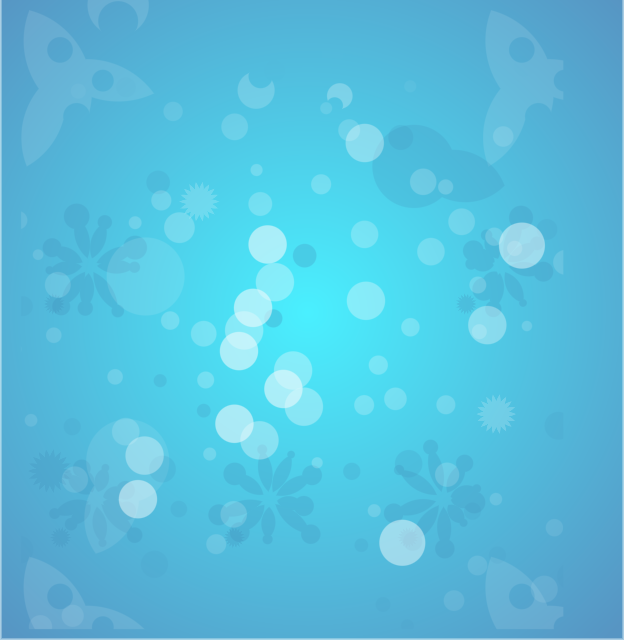
Give the GLSL for this background, as a Shadertoy shader.

```glsl
// Cyan radial glow with pale bubbles, faint rockets, bulbs, suns and dark splashes.
#define GLOW_CENTER vec2(0.482, 0.488)
#define GLOW_REACH 0.69
#define CORE_COLOR vec3(0.29, 0.94, 1.0)
#define RIM_COLOR vec3(0.34, 0.585, 0.765)
#define PALE vec3(0.93, 0.98, 0.99)
#define SHADE vec3(0.25, 0.56, 0.73)
#define TILE vec2(0.723, 0.854)
#define CELL 0.076
#define BUBBLE_RADIUS 0.030

const float TAU = 6.2832;

vec3 hash3(vec2 cell) {
    vec3 k = vec3(dot(cell, vec2(127.1, 311.7)), dot(cell, vec2(269.5, 183.3)),
                  dot(cell, vec2(419.2, 371.9)));
    return fract(sin(k) * 43758.5);
}

float disc(vec2 p, vec2 center, float radius) {
    return length(p - center) - radius;
}

// Pointed lens from a to b with half width w.
float leaf(vec2 p, vec2 a, vec2 b, float w) {
    float halfLen = 0.5 * length(b - a);
    vec2 axis = normalize(b - a), q = p - 0.5 * (a + b);
    float arc = (halfLen * halfLen + w * w) / (2.0 * w);
    float across = abs(dot(q, vec2(-axis.y, axis.x)));
    return length(vec2(across + arc - w, dot(q, axis))) - arc;
}

float sun(vec2 p, vec2 center, float radius) {
    vec2 q = p - center;
    float spike = abs(fract(atan(q.y, q.x) / TAU * 18.0) - 0.5);
    return 0.7 * (length(q) - radius * (0.65 + 0.7 * spike));
}

float moon(vec2 p, vec2 center, vec2 bite, float radius) {
    return max(disc(p, center, radius), -disc(p, center + bite, 0.65 * radius));
}

float bulb(vec2 p, vec2 center, vec2 tip) {
    return min(disc(p, center, 0.065), leaf(p, center, tip, 0.040));
}

float rocket(vec2 p) {
    float d = leaf(p, vec2(0.046, 0.016), vec2(0.135, 0.190), 0.044);
    d = min(d, leaf(p, vec2(0.080, 0.105), vec2(0.241, 0.146), 0.030));
    d = min(d, leaf(p, vec2(0.095, 0.110), vec2(0.042, 0.260), 0.030));
    d = max(d, -disc(p, vec2(0.094, 0.078), 0.020));
    d = max(d, -disc(p, vec2(0.161, 0.126), 0.017));
    return max(d, -disc(p, vec2(0.120, 0.182), 0.021));
}

// Ring of uneven drops, each with a rounded outer end.
float splash(vec2 p, vec2 center, float seed) {
    float d = 1.0;
    for (int i = 0; i < 9; i++) {
        vec3 h = hash3(vec2(float(i), seed));
        float angle = (float(i) + 0.6 * h.x) * TAU / 9.0;
        vec2 dir = vec2(cos(angle), sin(angle));
        vec2 outer = center + dir * mix(0.045, 0.085, h.y);
        d = min(d, leaf(p, center + dir * 0.012, outer, 0.011));
        d = min(d, disc(p, outer, mix(0.006, 0.021, h.z)));
    }
    return d;
}

void paint(inout vec3 color, vec3 tint, float alpha, float d) {
    float edge = 0.8 / iResolution.y;
    color = mix(color, tint, alpha * (1.0 - smoothstep(-edge, edge, d)));
}

void mainImage(out vec4 fragColor, in vec2 fragCoord) {
    // Height is one unit; y runs downward from the top.
    vec2 p = fragCoord / iResolution.xy;
    p = vec2(p.x * 0.977, 1.0 - p.y);
    float glow = length(p - GLOW_CENTER);
    vec3 sky = mix(CORE_COLOR, RIM_COLOR, min(glow / GLOW_REACH, 1.0));
    vec3 color = sky;

    // Rockets repeat at the corners.
    vec2 origin = vec2(0.033, 0.0);
    paint(color, PALE, 0.12, rocket(origin + mod(p - origin, TILE)));

    // Dark splashes: two above, three below, each with a small sun.
    for (int i = 0; i < 5; i++) {
        float k = float(i);
        vec2 c = i < 2 ? vec2(0.140 + 0.645 * k, 0.415)
                       : vec2(0.150 + 0.272 * (k - 2.0), 0.780);
        paint(color, SHADE, 0.26, splash(p, c, k + 3.0));
        paint(color, SHADE, 0.26, sun(p, c + vec2(-0.055, 0.060), 0.016));
    }
    paint(color, SHADE, 0.22, bulb(p, vec2(0.648, 0.260), vec2(0.790, 0.290)));
    paint(color, PALE, 0.10, bulb(p, vec2(0.200, 0.720), vec2(0.150, 0.865)));

    // Suns, moons and the wide faint disc.
    paint(color, SHADE, 0.25, sun(p, vec2(0.078, 0.736), 0.034));
    for (int i = 0; i < 2; i++)
        paint(color, PALE, 0.20, sun(p, vec2(0.312, 0.315) + float(i) * vec2(0.465, 0.332), 0.031));
    paint(color, PALE, 0.20, moon(p, vec2(0.401, 0.141), vec2(0.007, -0.022), 0.029));
    paint(color, PALE, 0.28, moon(p, vec2(0.532, 0.150), vec2(-0.008, 0.015), 0.020));
    paint(color, PALE, 0.13, moon(p, vec2(0.185, 0.008), vec2(0.0, 0.025), 0.048));
    paint(color, PALE, 0.12, disc(p, vec2(0.228, 0.432), 0.061));

    // Scattered small bubbles, clearer near the glow.
    for (int i = 0; i < 9; i++) {
        vec2 cell = floor(p / CELL) + vec2(i % 3 - 1, i / 3 - 1);
        vec3 h = hash3(cell);
        vec2 c = (cell + 0.1 + 0.8 * h.xy) * CELL;
        float present = step(0.4, h.z) * smoothstep(0.08, 0.22, c.y);
        float alpha = present * mix(0.32, 0.10, min(glow * 2.0, 1.0));
        vec3 tint = fract(h.z * 17.0) < 0.25 ? SHADE : PALE;
        paint(color, tint, alpha, disc(p, c, mix(0.008, 0.022, fract(h.z * 7.0))));
    }

    // Bright winding chain through the middle.
    for (int i = 0; i < 10; i++) {
        float k = float(i), t = k / 9.0, flip = cos(0.5 * TAU * k);
        float sway = 0.049 * smoothstep(0.0, 3.0, k) * sin(TAU * (k - 4.6) / 6.0);
        vec2 c = vec2(0.419 + sway - 0.036 * t * flip, 0.382 + 0.306 * pow(t, 0.75));
        paint(color, PALE, 0.47 + 0.11 * flip, disc(p, c, BUBBLE_RADIUS));
    }

    // Wide ring of larger bubbles.
    for (int i = 0; i < 6; i++) {
        float k = float(i), wave = sin(TAU * k / 4.0);
        float angle = TAU * k / 6.0 + 0.908 * pow(sin(TAU * k / 16.0), 3.0);
        vec2 c = vec2(0.456, 0.508) + (0.307 + 0.075 * wave) * vec2(cos(angle), sin(angle));
        paint(color, PALE, 0.36 + 0.13 * wave, disc(p, c, BUBBLE_RADIUS + 0.006 * wave));
    }
    paint(color, PALE, 0.36, disc(p, vec2(0.573, 0.470), BUBBLE_RADIUS));
    paint(color, PALE, 0.50, disc(p, vec2(0.216, 0.780), BUBBLE_RADIUS));

    // Crop the artwork to its panel, then add the thin pale frame.
    vec2 outside = max(vec2(0.033, -1.0) - p, p - vec2(0.882, 0.983));
    paint(color, sky, 1.0, -max(outside.x, outside.y));
    float frame = min(p.x, min(0.977 - p.x, 1.0 - p.y));
    paint(color, PALE, 0.55, frame - 0.0025);
    fragColor = vec4(color, 1.0);
}
```
